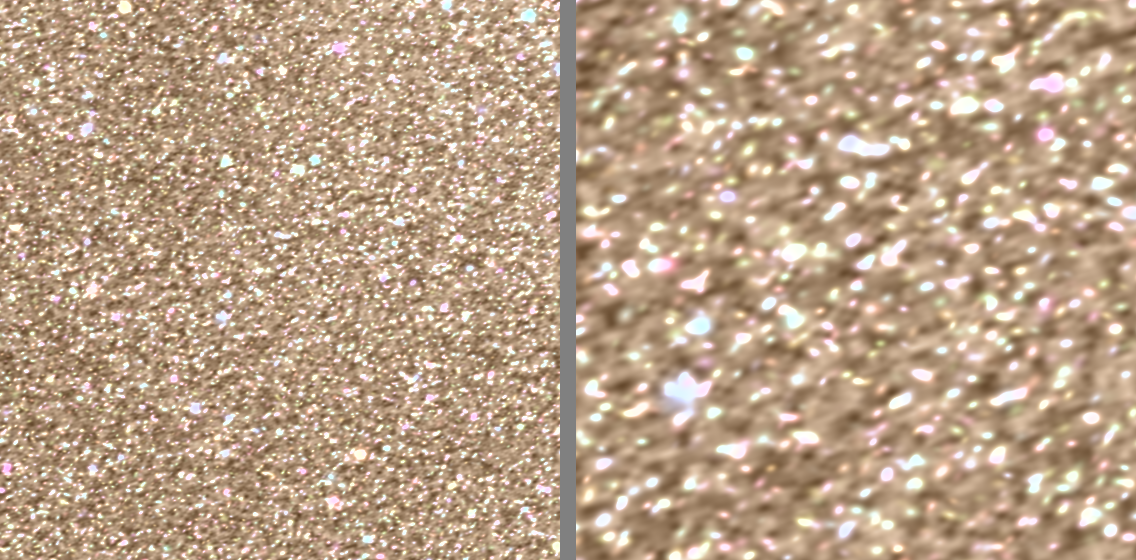
Left, the full canvas; right, a detail of the centre.
Write a three.js fragment shader that draws this texture.

```glsl
// Champagne glitter: a soft, tilted grain noise gives the matte bed, and four
// layers of jittered elliptical flakes add glints, from dense specks to flares.
// Brightness picks the colour, tan to white; flakes add a faint rainbow tint.

#define TILT 0.30          // lean of the grain, in radians
#define BED_TONE 0.645     // mean brightness of the matte bed
#define BED_CONTRAST 0.56  // strength of the grain noise
#define SPECK_GAIN 0.44    // brightness of the small flakes
#define FLARE_GAIN 0.62    // brightness of the large flakes
#define SPECK_TINT 0.09    // rainbow tint of the small flakes
#define FLARE_TINT 0.20    // rainbow tint of the large flakes
#define SHADE 0.06         // slow change of light over the sheet
#define WARMTH vec3(0.0, 0.11, 0.22)  // what tan lacks against grey

varying vec2 vUv;

// Three random values from 0 to 1 for a cell, without sine.
vec3 hash3(vec2 cell) {
  vec3 q = fract(cell.xyx * vec3(0.1031, 0.1030, 0.0973));
  q += dot(q, q.yxz + 33.33);
  return fract((q.xxy + q.yzz) * q.zyx);
}

mat2 rotation(float angle) {
  float c = cos(angle), s = sin(angle);
  return mat2(c, -s, s, c);
}

// Smooth value noise from 0 to 1.
float noise(vec2 p) {
  vec2 cell = floor(p), f = fract(p);
  f = f * f * (3.0 - 2.0 * f);
  float low = mix(hash3(cell).x, hash3(cell + vec2(1.0, 0.0)).x, f.x);
  float high = mix(hash3(cell + vec2(0.0, 1.0)).x, hash3(cell + 1.0).x, f.x);
  return mix(low, high, f.y);
}

// One layer of flakes: rgb is the summed tint, a the summed brightness.
// Radii are in cells; density is the share of cells that hold a flake.
vec4 flakes(vec2 p, float count, vec2 radii, float density, float seed) {
  p = p * count + seed;
  vec2 home = floor(p);
  vec4 sum = vec4(0.0);
  for (int j = -1; j <= 1; j++) {
    for (int i = -1; i <= 1; i++) {
      vec2 cell = home + vec2(float(i), float(j));
      vec3 place = hash3(cell);
      vec3 look = hash3(cell + 57.0);
      vec2 d = rotation((place.z - 0.5) * 1.2) * (p - cell - place.xy);
      d /= radii * mix(0.75, 1.2, look.y);
      float glint = smoothstep(1.0 - density, 1.0, look.x) * exp(-dot(d, d));
      vec3 hue = cos(6.2832 * (look.z + vec3(0.0, 0.33, 0.67)));
      sum += glint * vec4(hue, 1.0);
    }
  }
  return sum;
}

void main() {
  vec2 p = rotation(TILT) * vUv;

  // Matte bed: two scales of grain, stretched along the tilt.
  float grain = 0.6 * noise(p * vec2(88.0, 135.0) + 11.0)
              + 0.4 * noise(p * vec2(150.0, 235.0) + 71.0);
  float light = noise(vUv * 3.0 + 5.0) - 0.5 + 0.6 * (vUv.x + vUv.y - 1.0);
  float tone = BED_TONE + BED_CONTRAST * (grain - 0.5) + SHADE * light;

  // Dense specks, then sparse round flares.
  vec4 specks = flakes(p, 98.0, vec2(0.38, 0.25), 0.75, 3.0)
              + flakes(p, 68.0, vec2(0.34, 0.22), 0.62, 29.0);
  vec4 flares = flakes(p, 36.0, vec2(0.23, 0.18), 0.22, 43.0)
              + 1.3 * flakes(p, 15.0, vec2(0.15, 0.13), 0.17, 83.0);
  tone += SPECK_GAIN * specks.a + FLARE_GAIN * flares.a;

  // Tan fades to white in the highlights; flares lean to lilac.
  float whiteness = smoothstep(0.85, 1.05, tone);
  vec3 color = vec3(min(tone, 1.0)) - WARMTH * (1.0 - whiteness);
  color += SPECK_TINT * specks.rgb + FLARE_TINT * flares.rgb;
  color += vec3(0.0, -0.03, 0.08) * min(flares.a, 1.0);

  gl_FragColor = vec4(clamp(color, 0.0, 1.0), 1.0);
}
```
